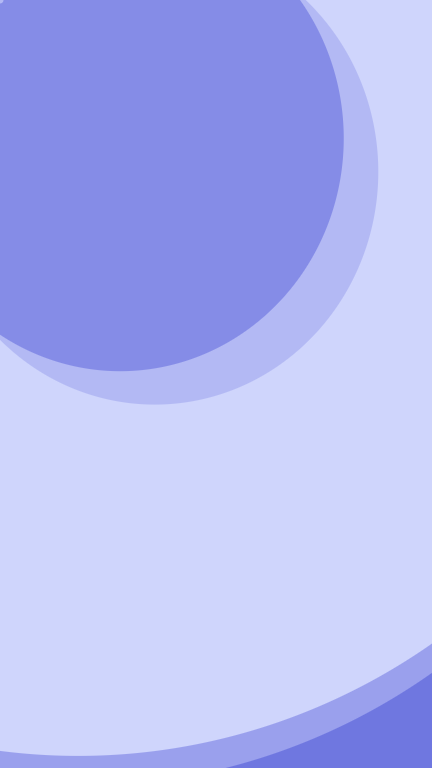
A Shadertoy shader for this background:

```glsl
// Flat periwinkle backdrop: a large disc with an offset shadow above a curved two-tone corner.

const float ASPECT = 16.0 / 9.0; // canvas height in units of its width

const vec3 PALE     = vec3(0.811, 0.835, 0.988);
const vec3 SHADOW   = vec3(0.702, 0.727, 0.957);
const vec3 DISC     = vec3(0.522, 0.549, 0.906);
const vec3 BAND     = vec3(0.602, 0.627, 0.931);
const vec3 DEEP     = vec3(0.437, 0.468, 0.880);

// Approximate signed distance to a nearly round ellipse
float ellipseDistance(vec2 p, vec2 center, vec2 radii) {
    return (length((p - center) / radii) - 1.0) * min(radii.x, radii.y);
}

// Antialiased coverage of an ellipse, one pixel soft
float ellipseMask(vec2 p, vec2 center, vec2 radii, float pixel) {
    return clamp(0.5 - ellipseDistance(p, center, radii) / pixel, 0.0, 1.0);
}

void mainImage(out vec4 fragColor, in vec2 fragCoord) {
    // Width spans 0..1, height spans 0..ASPECT
    vec2 p = fragCoord / iResolution.xy * vec2(1.0, ASPECT);
    float pixel = 1.0 / iResolution.x;

    // Nested bowls: deep corner, lighter band, pale field
    vec2 bowlRadii = vec2(1.463, 1.516);
    vec3 color = DEEP;
    color = mix(color, BAND, ellipseMask(p, vec2(0.176, 1.473), bowlRadii, pixel));
    color = mix(color, PALE, ellipseMask(p, vec2(0.1806, 1.544), bowlRadii, pixel));

    // Disc over its shadow
    vec2 discRadii = vec2(0.5175, 0.539);
    color = mix(color, SHADOW, ellipseMask(p, vec2(0.3582, 1.3802), discRadii, pixel));
    color = mix(color, DISC, ellipseMask(p, vec2(0.2782, 1.4575), discRadii, pixel));

    // Small highlight in the upper left corner
    color = mix(color, SHADOW, ellipseMask(p, vec2(0.0, ASPECT), vec2(0.008), pixel));

    fragColor = vec4(color, 1.0);
}
```
